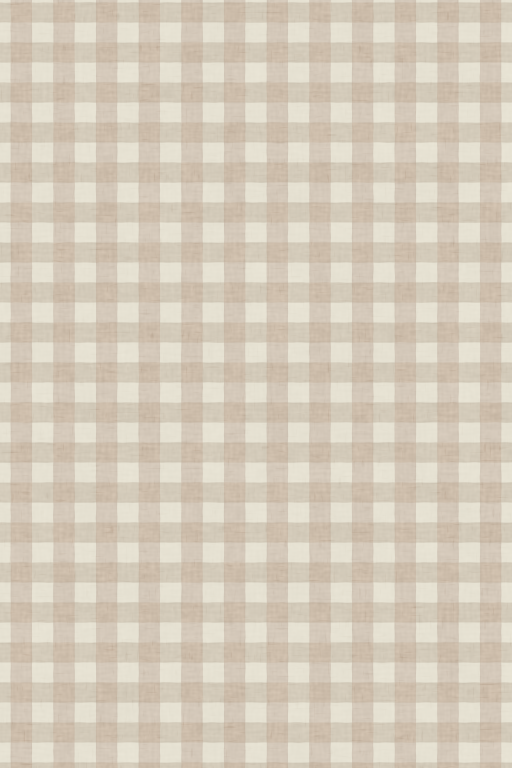
Give the GLSL for this pattern, as a Shadertoy shader.

```glsl
// Woven gingham in cream and beige: 12 repeats across, 19.2 down.
// Two sets of half-width bands overlap into four tones; stretched gradient
// noise adds crossing linen threads, slubs and gentle wear.

vec2 hashGradient(vec2 cell) {
    vec3 h = fract(cell.xyx * vec3(0.1031, 0.1030, 0.0973));
    h += dot(h, h.yzx + 33.33);
    float angle = 6.2832 * fract((h.x + h.y) * h.z);
    return vec2(cos(angle), sin(angle));
}

// Gradient noise, roughly -0.7 to 0.7
float gradientNoise(vec2 p) {
    vec2 i = floor(p), f = fract(p);
    vec2 u = f * f * f * (f * (f * 6.0 - 15.0) + 10.0);
    vec2 e = vec2(0.0, 1.0);
    float a = dot(hashGradient(i), f);
    float b = dot(hashGradient(i + e.yx), f - e.yx);
    float c = dot(hashGradient(i + e.xy), f - e.xy);
    float d = dot(hashGradient(i + e.yy), f - e.yy);
    return mix(mix(a, b, u.x), mix(c, d, u.x), u.y);
}

void mainImage(out vec4 fragColor, in vec2 fragCoord) {
    // One unit per repeat; y runs down from the top edge
    vec2 repeats = vec2(12.0, 19.2);
    vec2 uv = fragCoord / iResolution.xy;
    vec2 p = vec2(uv.x, 1.0 - uv.y) * repeats + vec2(0.0, 0.1875);
    vec2 pixel = repeats / iResolution.xy;

    // Signed distance to the band edges, a little uneven like woven cloth
    vec2 wobble = 0.012 * vec2(gradientNoise(p * vec2(1.0, 4.0)),
                               gradientNoise(p.yx * vec2(1.0, 4.0) + 51.0));
    vec2 inside = 0.25 - abs(fract(p) - 0.5) + wobble;
    vec2 band = clamp(inside / pixel + 0.5, 0.0, 1.0);

    // Bare cloth, one band, or both bands crossing
    vec3 cream = vec3(0.902, 0.884, 0.825);
    vec3 upright = vec3(0.832, 0.786, 0.728);
    vec3 level = vec3(0.828, 0.794, 0.728);
    vec3 crossing = vec3(0.802, 0.740, 0.668);
    vec3 color = mix(mix(cream, upright, band.x), mix(level, crossing, band.x), band.y);

    // Faint seam along each dyed edge
    vec2 seam = band * (1.0 - smoothstep(vec2(0.0), 0.02 + pixel, inside));
    color -= 0.014 * max(seam.x, seam.y);

    // Fine threads in both directions, stronger where the yarn is dyed
    float dyed = 0.3 + 0.35 * (band.x + band.y);
    float weft = gradientNoise(p * vec2(2.2, 13.0) + 17.0);
    float warp = gradientNoise(p * vec2(13.0, 2.2) + 83.0);
    float grain = gradientNoise(p * 11.0 + 29.0);
    color += dyed * (0.032 * weft + 0.026 * warp + 0.022 * grain);

    // Sparse dark slubs
    float slub = smoothstep(0.3, 0.6, gradientNoise(p * vec2(2.5, 15.0) + 140.0))
               + smoothstep(0.34, 0.6, gradientNoise(p * vec2(15.0, 2.5) + 210.0));
    color -= dyed * slub * vec3(0.032, 0.040, 0.044);

    // Broad, soft fading between repeats
    color += 0.010 * gradientNoise(p * 0.7 + 7.0);

    fragColor = vec4(color, 1.0);
}
```
